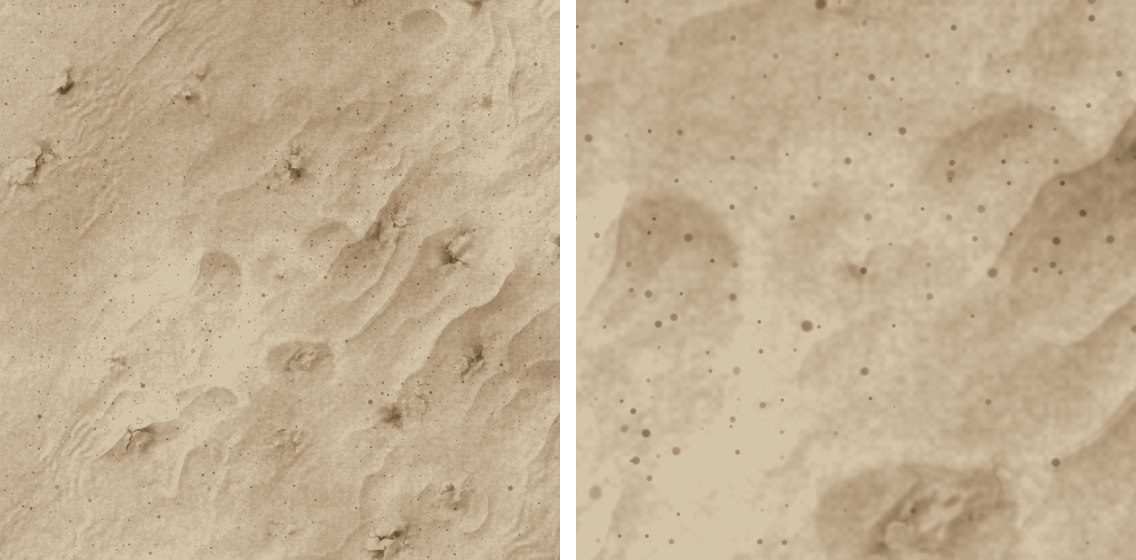
Left: the whole. Right: its middle third, enlarged.
Give the GLSL for this texture, as a Shadertoy shader.

```glsl
// Trampled beach sand: soft diagonal folds, shallow hollows, crumbled clods and dark specks.
#define SAND_DARK  vec3(0.45, 0.36, 0.25)
#define SAND_MID   vec3(0.68, 0.58, 0.47)
#define SAND_LIGHT vec3(0.80, 0.73, 0.62)
#define BASE_TONE 0.757
#define RELIEF 0.0056
#define FOLD_DIR vec2(0.67, 0.74)
#define LIGHT_DIR vec2(-0.6, 0.8)
#define CLOD_CELLS 6.5
#define HOLLOW_CELLS 4.5
#define SPECK_CELLS 62.0
#define STAIN 0.21
#define GRAIN 0.085

float hash(vec2 p) {
    return fract(sin(dot(p, vec2(127.1, 311.7))) * 43758.5453);
}

vec2 hash2(vec2 p) {
    return vec2(hash(p), hash(p + 37.3));
}

float noise(vec2 p) {
    vec2 i = floor(p), f = fract(p);
    f = f * f * f * (f * (f * 6.0 - 15.0) + 10.0);
    return mix(mix(hash(i), hash(i + vec2(1, 0)), f.x),
               mix(hash(i + vec2(0, 1)), hash(i + vec2(1, 1)), f.x), f.y);
}

float fbm(vec2 p) {
    float sum = 0.0, amp = 0.533;
    for (int i = 0; i < 4; i++) {
        sum += amp * noise(p);
        p = mat2(1.6, 1.2, -1.2, 1.6) * p + 5.7;
        amp *= 0.5;
    }
    return sum;
}

float ridge(vec2 p) {
    return 1.0 - abs(2.0 * noise(p) - 1.0);
}

// Coordinates along and across the folds
vec2 foldSpace(vec2 p) {
    return vec2(dot(p, FOLD_DIR), dot(p, vec2(-FOLD_DIR.y, FOLD_DIR.x)));
}

// Sand is calm at the upper left and churned at the lower right
float roughness(vec2 p) {
    return 0.15 + 0.85 * smoothstep(0.25, 0.75, fbm(p * 3.0 + 4.0) + 0.35 * (p.x - p.y));
}

// Scattered elongated patches where the crust has crumbled
float clodMask(vec2 p) {
    vec2 cell = floor(p * CLOD_CELLS);
    float mask = 0.0;
    for (int y = -1; y <= 1; y++)
    for (int x = -1; x <= 1; x++) {
        vec2 id = cell + vec2(x, y);
        vec2 d = foldSpace(p - (id + 0.15 + 0.7 * hash2(id)) / CLOD_CELLS) * vec2(0.75, 1.25);
        float size = mix(0.014, 0.036, hash(id + 11.0));
        float present = step(0.52, hash(id + 23.0));
        mask = max(mask, present * exp(-dot(d, d) / (size * size)));
    }
    return mask * smoothstep(0.25, 0.6, fbm(p * 26.0));
}

// Shallow dents: shaded below the upper lip, with a pale rim
float hollowTone(vec2 p) {
    vec2 cell = floor(p * HOLLOW_CELLS);
    float wobble = 1.3 * (fbm(p * 9.0) - 0.5);
    float tone = 0.0;
    for (int y = -1; y <= 1; y++)
    for (int x = -1; x <= 1; x++) {
        vec2 id = cell + vec2(x, y);
        vec2 d = p - (id + 0.2 + 0.6 * hash2(id + 51.0)) / HOLLOW_CELLS;
        float radius = mix(0.035, 0.075, hash(id + 63.0));
        float stretch = mix(1.0, 1.9, hash(id + 71.0));
        float dist = length(d * vec2(1.0, stretch)) / radius + wobble;
        float inside = 1.0 - smoothstep(0.88, 1.02, dist);
        float lip = smoothstep(-0.9, 0.6, d.y * stretch / radius);
        float rim = exp(-pow((dist - 1.18) / 0.16, 2.0));
        tone += step(0.72, hash(id + 83.0)) * (0.025 * rim - 0.065 * inside * lip);
    }
    return tone;
}

float height(vec2 p) {
    vec2 warp = vec2(fbm(p * 5.0), fbm(p * 5.0 + 9.0)) - 0.5;
    vec2 q = foldSpace(p + 0.2 * warp);
    float rough = roughness(p);
    float folds = 0.9 * ridge(q * vec2(3.5, 7.5)) + 0.32 * ridge(q * vec2(9.0, 17.0) + 3.0);
    float prints = smoothstep(0.50, 0.72, noise(p * 6.0 + 20.0)) * noise(q * vec2(40.0, 80.0));
    return folds * rough + 0.11 * prints + (0.10 + 0.12 * rough) * fbm(p * 24.0)
         + 0.65 * clodMask(p) * noise(p * 60.0);
}

float specks(vec2 p, float cells, float share) {
    vec2 id = floor(p * cells);
    float d = length(fract(p * cells) - 0.25 - 0.5 * hash2(id + 7.0));
    float size = mix(0.07, 0.17, pow(hash(id + 13.0), 3.0));
    float present = step(1.0 - share, hash(id + 29.0));
    return present * mix(0.3, 1.0, hash(id + 41.0)) * (1.0 - smoothstep(size * 0.5, size * 1.3, d));
}

void mainImage(out vec4 fragColor, in vec2 fragCoord) {
    vec2 p = fragCoord / iResolution.y;

    // Directional light on the relief, softly limited
    vec2 offset = LIGHT_DIR * 0.0019;
    float slope = (height(p - offset) - height(p + offset)) / 0.0038;
    float shade = slope * RELIEF;
    shade /= 1.0 + (shade > 0.0 ? 9.0 : 5.0) * abs(shade);

    // Broad stains, dents and the crevices between clods
    float tone = BASE_TONE + shade + STAIN * (fbm(p * 3.2 + 17.0) - 0.5) + hollowTone(p);
    float crevice = smoothstep(0.62, 0.92, ridge(p * 38.0 + 1.5 * fbm(p * 45.0)));
    tone -= clodMask(p) * (0.36 * crevice + 0.04);

    // Specks and fine grain
    float clumping = 0.40 * smoothstep(0.2, 0.75, noise(p * 7.0 + 31.0));
    tone -= 0.24 * specks(p, SPECK_CELLS, clumping);
    tone -= 0.24 * specks(p + 0.37, SPECK_CELLS * 0.6, 0.10);
    vec2 g = foldSpace(p);
    tone += GRAIN * (0.5 * noise(g * 190.0) + 0.5 * noise(p * 310.0 + 8.0) - 0.5);

    vec3 color = mix(SAND_DARK, SAND_MID, clamp((tone - 0.45) / 0.23, -0.6, 1.0));
    color = mix(color, SAND_LIGHT, clamp((tone - 0.68) / 0.12, 0.0, 1.25));
    fragColor = vec4(color, 1.0);
}
```
